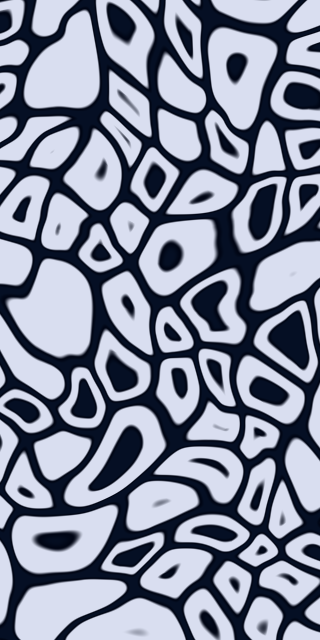
Reproduce this pattern procedurally as a Shadertoy shader.

```glsl
// Draws packed organic pale blobs with dark hollows, separated by winding navy channels.

const vec3 PALE = vec3(0.85, 0.87, 0.94);
const vec3 NAVY = vec3(0.02, 0.06, 0.14);
const vec3 DEEP = vec3(0.0, 0.02, 0.08);

const float CELL_SIZE = 0.3;     // coarse cell, as a share of the canvas width
const float SPLIT_SHARE = 0.45;  // share of coarse cells holding four small blobs
const float HALF_GAP = 0.042;    // half the channel width, in cells
const float EDGE = 0.013;        // half the contour softness, in cells

vec2 hash2(vec2 p) {
    vec3 q = fract(p.xyx * vec3(0.1031, 0.1030, 0.0973));
    q += dot(q, q.yzx + 33.33);
    return fract((q.xx + q.yz) * q.zy);
}

vec2 rotate(vec2 p, float angle) {
    float c = cos(angle), s = sin(angle);
    return vec2(c * p.x - s * p.y, s * p.x + c * p.y);
}

// Layered sines bend the plane so that blobs curve and swell.
vec2 bend(vec2 p) {
    p += 0.20 * sin(2.2 * p.yx + vec2(0.7, 2.9));
    p += 0.06 * sin(5.3 * rotate(p, 0.9).yx + vec2(4.1, 1.3));
    return p + 0.007 * sin(19.0 * rotate(p, 2.1).yx);
}

int siteCount(vec2 cell) {
    return hash2(cell + 71.0).x < SPLIT_SHARE ? 4 : 1;
}

vec2 siteKey(vec2 cell, int k) {
    return cell + 17.3 * float(k + 1);
}

// Closest point to p on the short segment that seeds one blob.
vec2 closestOnSite(vec2 p, vec2 cell, int k, int count) {
    vec2 key = siteKey(cell, k);
    vec2 jitter = hash2(key) - 0.5;
    vec2 shape = hash2(key + 39.7);
    bool small = count > 1;
    vec2 center = cell + 0.5 + jitter * (small ? 0.22 : 0.42);
    if (small) center += vec2(k & 1, k >> 1) * 0.5 - 0.25;

    float flow = 1.1 + 0.8 * sin(1.1 * center.x + 0.8 * center.y + 0.6);
    float angle = flow + (shape.x - 0.5) * (small ? 2.4 : 0.9);
    float halfLength = small ? mix(0.03, 0.17, shape.y) : mix(0.2, 0.46, shape.y);
    vec2 axis = vec2(cos(angle), sin(angle));
    return center + axis * clamp(dot(p - center, axis), -halfLength, halfLength);
}

// Rounded distance to the blob border; also yields the blob's key and scale.
float blobDistance(vec2 p, out vec2 ownerKey, out bool small) {
    vec2 base = floor(p), ownerPoint = p;
    float nearest = 1e5;
    ownerKey = vec2(0.0);
    small = false;

    // Find the owning segment.
    for (int y = -2; y <= 2; y++)
    for (int x = -2; x <= 2; x++) {
        vec2 cell = base + vec2(x, y);
        int count = siteCount(cell);
        for (int k = 0; k < count; k++) {
            vec2 q = closestOnSite(p, cell, k, count);
            float d = dot(p - q, p - q);
            if (d < nearest) {
                nearest = d;
                ownerPoint = q;
                ownerKey = siteKey(cell, k);
                small = count > 1;
            }
        }
    }

    // Blend the bisectors with all neighbours to round the corners.
    float rounding = small ? 0.026 : 0.055;
    float sum = 1e-9;
    for (int y = -2; y <= 2; y++)
    for (int x = -2; x <= 2; x++) {
        vec2 cell = base + vec2(x, y);
        int count = siteCount(cell);
        for (int k = 0; k < count; k++) {
            if (distance(siteKey(cell, k), ownerKey) < 0.01) continue;
            vec2 q = closestOnSite(p, cell, k, count);
            float gap = max(distance(q, ownerPoint), 0.05);
            float border = (dot(p - q, p - q) - nearest) / (2.0 * gap);
            sum += exp(-border / rounding);
        }
    }
    return -rounding * log(sum);
}

void mainImage(out vec4 fragColor, in vec2 fragCoord) {
    vec2 uv = fragCoord / iResolution.x;
    vec2 p = bend(rotate(uv / CELL_SIZE, 0.35) + 5.0);

    vec2 key;
    bool small;
    float d = blobDistance(p, key, small);

    // Pale band between the channel and the hollow.
    float thickness = hash2(key + 91.0).x;
    float band = small ? mix(0.08, 0.17, thickness) : mix(0.16, 0.24, thickness);
    band *= 1.0 + 0.14 * sin(4.0 * p.x + 2.0 * p.y) * sin(3.5 * p.y - p.x);
    float paint = min(d - HALF_GAP, HALF_GAP + band - d);

    // Dark areas deepen just outside the contour.
    vec3 ink = mix(DEEP, NAVY, smoothstep(0.012, 0.035, -paint));
    fragColor = vec4(mix(ink, PALE, smoothstep(-EDGE, EDGE, paint)), 1.0);
}
```
